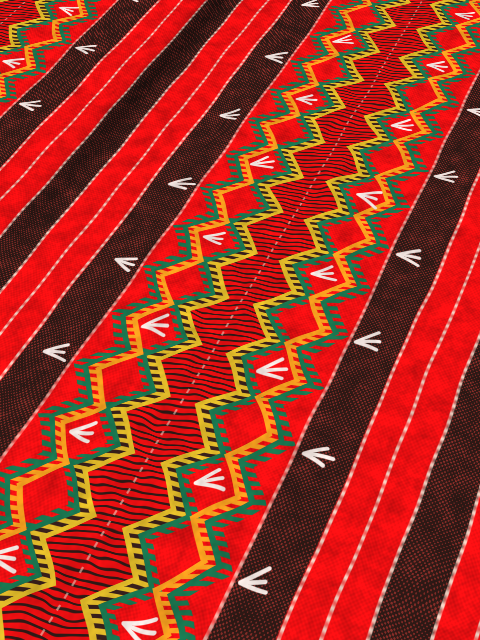
Reproduce this pattern procedurally as a WebGL 1 fragment shader.

```glsl
precision highp float;
uniform vec2 u_resolution;

const vec3 RED = vec3(0.95, 0.06, 0.07);
const vec3 BLACK = vec3(0.18, 0.10, 0.085);
const vec3 MAROON = vec3(0.61, 0.19, 0.17);
const vec3 GREEN = vec3(0.10, 0.46, 0.31);
const vec3 YELLOW = vec3(0.87, 0.72, 0.16);
const vec3 ORANGE = vec3(0.96, 0.62, 0.12);
const vec3 CREAM = vec3(0.92, 0.80, 0.74);
const float BAND_PERIOD = 0.51;
const float REPEAT_LENGTH = 0.124;

vec2 hash2(vec2 p) {
  p = vec2(dot(p, vec2(127.1, 311.7)), dot(p, vec2(269.5, 183.3)));
  return fract(sin(p) * 43758.5) * 2.0 - 1.0;
}

float gradientNoise(vec2 p) {
  vec2 i = floor(p), f = fract(p);
  vec2 s = f * f * f * (f * (f * 6.0 - 15.0) + 10.0);
  float a = dot(hash2(i), f);
  float b = dot(hash2(i + vec2(1, 0)), f - vec2(1, 0));
  float c = dot(hash2(i + vec2(0, 1)), f - vec2(0, 1));
  float d = dot(hash2(i + 1.0), f - 1.0);
  return mix(mix(a, b, s.x), mix(c, d, s.x), s.y);
}

float line(float d, float halfWidth, float soft) {
  return 1.0 - smoothstep(halfWidth - soft, halfWidth + soft, abs(d));
}

float segment(vec2 p, vec2 tip) {
  return length(p - tip * clamp(dot(p, tip) / dot(tip, tip), 0.0, 1.0));
}

float triangleWave(float t) {
  return abs(fract(t) - 0.5) * 4.0 - 1.0;
}

// Blanket stitch: a spine at d = 0 with rungs reaching to d = reach
float blanketStitch(float d, float phase, float reach, float soft) {
  float rung = line(fract(phase) - 0.5, 0.27, soft * 110.0);
  rung *= smoothstep(-soft, soft, d) * (1.0 - smoothstep(reach - soft, reach + soft, d));
  return max(line(d, 0.0031, soft), rung);
}

// Fan of three loose threads
float threadTuft(vec2 p, vec2 seed, float soft) {
  vec2 jitter = hash2(seed);
  float d = 1.0;
  p += vec2(0.012, 0.004) + jitter * 0.002;
  for (int i = 0; i < 3; i++) {
    float k = float(i) - 1.0;
    float angle = 0.3 + k * 0.42 + jitter.x * 0.3;
    float reach = 0.023 + 0.004 * hash2(seed + k).y;
    d = min(d, segment(p, reach * vec2(cos(angle), sin(angle))));
  }
  return line(d, 0.0019, soft);
}

float cord(float d, float t, float soft) {
  return line(d, 0.0015, soft) * (0.72 + 0.28 * sin(t * 88.0));
}

vec3 wovenGround(float a, vec2 q, float wear) {
  float weave = sin(q.x * 1600.0) * sin(q.y * 1500.0);
  float fleck = smoothstep(-0.1, 0.9, weave + wear * 0.6);
  vec3 dark = mix(BLACK, MAROON, 0.75 * fleck);
  vec3 red = RED * (0.97 + 0.06 * weave + 0.1 * wear);
  float stripe = max(line(a - 0.143, 0.025, 0.0012), smoothstep(0.231, 0.233, a));
  return mix(red, dark, stripe);
}

vec3 embroidery(vec3 col, float a, float c, float t, float soft) {
  float zig = triangleWave(t * 2.0);
  float phase = 16.0 * (t - 1.7 * c);
  float inner = a - 0.030 + 0.0145 * zig;
  float outer = a - 0.076 - 0.013 * zig;

  // Hatched centre and dark gaps under the inner ribbons
  float hatch = line(fract(phase * 1.25 + 0.5 * gradientNoise(vec2(c * 60.0, t * 12.0))) - 0.5, 0.34, soft * 120.0);
  vec3 centre = mix(BLACK, RED * 0.94, hatch);
  col = mix(col, BLACK * 1.2, 1.0 - smoothstep(0.015, 0.018, inner));
  col = mix(col, centre, 1.0 - smoothstep(-soft, soft, inner));
  float dash = smoothstep(-0.1, 0.4, sin(t * 75.0));
  col = mix(col, CREAM, 0.6 * dash * line(c, 0.001, soft));

  // Zigzag ribbons
  col = mix(col, GREEN, blanketStitch(inner - 0.015, phase + 0.3, 0.010, soft));
  col = mix(col, YELLOW, blanketStitch(inner, phase, 0.012, soft));
  col = mix(col, GREEN, blanketStitch(outer - 0.013, phase * 0.9, 0.013, soft));
  return mix(col, ORANGE, blanketStitch(outer, phase + 0.5, 0.010, soft));
}

void main() {
  // Cloth seen in perspective: u across the stripes, t along them
  vec2 p = gl_FragCoord.xy / u_resolution.y;
  float depth = 2.211 - p.y;
  float soft = 0.9 / (u_resolution.y * depth);
  float u = (p.x - 1.387) / depth + 0.6;
  float t = 19.76 / depth + 3.35 * u - 0.25;
  u += 0.004 * gradientNoise(vec2(u * 14.0, t * 1.7));
  t += 0.07 * gradientNoise(vec2(u * 25.0, t * 2.3));

  float band = floor(u / BAND_PERIOD + 0.5);
  float c = u - band * BAND_PERIOD;
  float a = abs(c);
  t += 0.37 * band;
  vec2 q = vec2(c, t * REPEAT_LENGTH);
  float wear = gradientNoise(q * 55.0) + 0.6 * gradientNoise(q * 210.0);

  vec3 col = wovenGround(a, q, wear);
  float cords = max(cord(a - 0.170, t, soft), cord(a - 0.200, t + 0.03, soft));
  cords = max(cords, max(cord(a - 0.232, t, soft), 0.8 * cord(a - 0.117, t, soft)));
  col = mix(col, CREAM, cords);
  col = embroidery(col, a, c, t, soft);

  // Tufts in every second diamond and, half a repeat on, beside the band
  float side = c < 0.0 ? -1.0 : 1.0;
  float row = floor(t + 0.5), edgeRow = floor(t) + 0.5;
  vec2 diamond = vec2(c - side * 0.064, (t - row) * REPEAT_LENGTH);
  vec2 edge = vec2(c - side * 0.136, (t - edgeRow) * REPEAT_LENGTH);
  float tufts = max(threadTuft(diamond, vec2(row, side + band * 5.0), soft),
                    threadTuft(edge, vec2(edgeRow, side + band * 7.0), soft));
  col = mix(col, vec3(0.94, 0.89, 0.87), tufts);

  // Thread shading and a soft fold
  float fold = exp(-pow((u + 0.262) / 0.018, 2.0)) * smoothstep(0.5, 0.9, p.y);
  col *= (1.0 + 0.16 * wear) * (1.0 - 0.4 * fold);
  gl_FragColor = vec4(clamp(col, 0.0, 1.0), 1.0);
}
```
